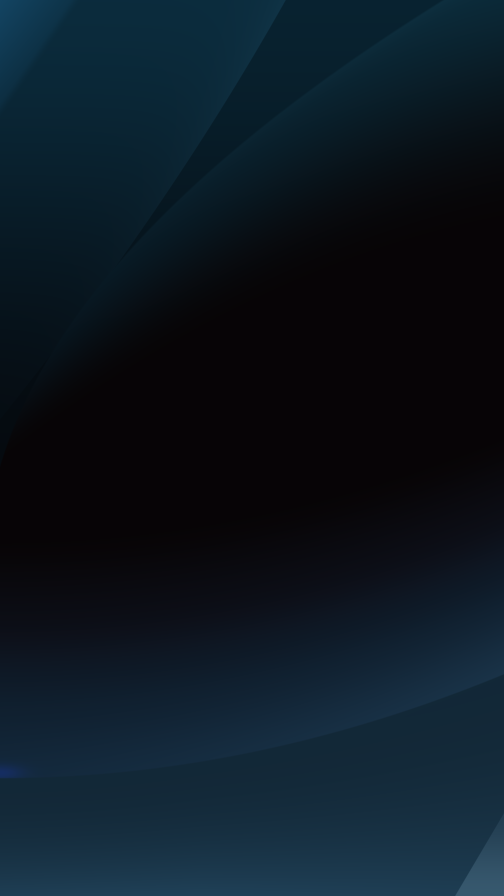
A WebGL 1 fragment shader for this background:

```glsl
precision highp float;
// Dark blue abstract backdrop: a black lens between curved, softly lit panels.

uniform vec2 u_resolution;

const vec3 CORE = vec3(0.028, 0.016, 0.022);
const vec3 INDIGO = vec3(0.052, 0.064, 0.102);
const vec3 NAVY = vec3(0.058, 0.115, 0.172);
const vec3 STEEL = vec3(0.095, 0.190, 0.268);

// Antialiased mask, one where the signed distance is positive.
float cover(float dist, float softness) {
  return smoothstep(-softness, softness, dist);
}

// Thin light falling off on the positive side of an edge.
float rim(float dist, float width) {
  return exp(-max(dist, 0.0) / width);
}

// Parabola through the origin.
float bend(float t, float slope, float curve) {
  return t * (slope + curve * t);
}

// Left panel: bright upper corner and a diagonal boundary.
vec3 upperPanels(vec2 uv, float aa) {
  float drop = 1.0 - uv.y;
  float height = smoothstep(0.48, 1.04, uv.y);

  vec3 wedge = mix(vec3(0.018, 0.040, 0.060), vec3(0.032, 0.135, 0.190), height);
  vec3 panel = mix(vec3(0.020, 0.045, 0.068), vec3(0.043, 0.172, 0.240), height);

  float fold = (0.567 - bend(drop, 1.0, 0.45) - uv.x) * 0.65;
  panel += vec3(0.018, 0.030, 0.036) * rim(fold, 0.035) * height;

  float corner = 0.15 - 1.21 * drop - uv.x;
  float cornerLight = cover(corner, 0.012) * (0.25 + 4.5 * max(corner, 0.0));
  panel += vec3(0.035, 0.105, 0.160) * cornerLight;

  return mix(wedge, panel, cover(fold, aa));
}

// Lens: dark core with light gathering along both curved borders.
vec3 lens(vec2 uv, float lowerEdge) {
  float x = uv.x;
  float darkTop = 0.48 + bend(x, 0.42, -0.16);
  float upperGlow = smoothstep(0.0, 1.15, (uv.y - darkTop) / (0.08 + 0.22 * x));
  vec3 upperTint = mix(vec3(0.026, 0.075, 0.110), vec3(0.046, 0.185, 0.250), x);
  vec3 color = mix(CORE, upperTint, upperGlow);

  float rise = (uv.y - lowerEdge) / 0.25;
  vec3 edgeTint = mix(STEEL * vec3(0.80, 0.86, 0.90), STEEL * 1.08, x);
  vec3 lower = mix(edgeTint, NAVY, smoothstep(-0.1, 0.46, rise));
  lower = mix(lower, INDIGO, smoothstep(0.30, 0.72, rise));
  lower = mix(lower, CORE, smoothstep(0.50, 1.15, rise));
  color = mix(lower, color, smoothstep(0.9, 1.2, rise));

  // Small blue glint at the left end of the lower border.
  vec2 glint = vec2(x / 0.045, (uv.y - lowerEdge - 0.006) / 0.009);
  return color + vec3(0.01, 0.02, 0.15) * exp(-dot(glint, glint));
}

// Floor panel, brightening downward, with a pale lower right corner.
vec3 floorPanel(vec2 uv, float lowerEdge, float aa) {
  float depth = clamp(1.0 - uv.y / lowerEdge, 0.0, 1.0);
  vec3 color = mix(vec3(0.072, 0.155, 0.215), vec3(0.125, 0.255, 0.345), depth * depth);
  color *= 1.0 - 0.10 * abs(uv.x - 0.4) * depth;

  float corner = (uv.x - 0.903 - 1.05 * uv.y) * 0.65;
  vec3 pale = mix(vec3(0.130, 0.235, 0.310), vec3(0.215, 0.345, 0.430),
                  smoothstep(0.10, 0.0, uv.y));
  return mix(color, pale, cover(corner, aa));
}

void main() {
  vec2 uv = gl_FragCoord.xy / u_resolution;
  float aa = 1.0 / u_resolution.y;

  float t = max(uv.y - 0.479, -0.117);
  float slope = 0.526 + 4.466 * t;
  float upperDist = (uv.x - bend(t, 0.526, 2.233)) / sqrt(1.0 + slope * slope);
  float lowerEdge = 0.1315 + 0.116 * uv.x * uv.x;
  float lowerDist = uv.y - lowerEdge;

  vec3 inside = lens(uv, lowerEdge);
  inside += vec3(0.010, 0.020, 0.024) * rim(upperDist, 0.012) * smoothstep(0.55, 0.95, uv.y);
  vec3 color = mix(upperPanels(uv, aa), inside, cover(upperDist, aa * 1.5));
  color = mix(floorPanel(uv, lowerEdge, aa), color, cover(lowerDist, aa));

  gl_FragColor = vec4(color, 1.0);
}
```
